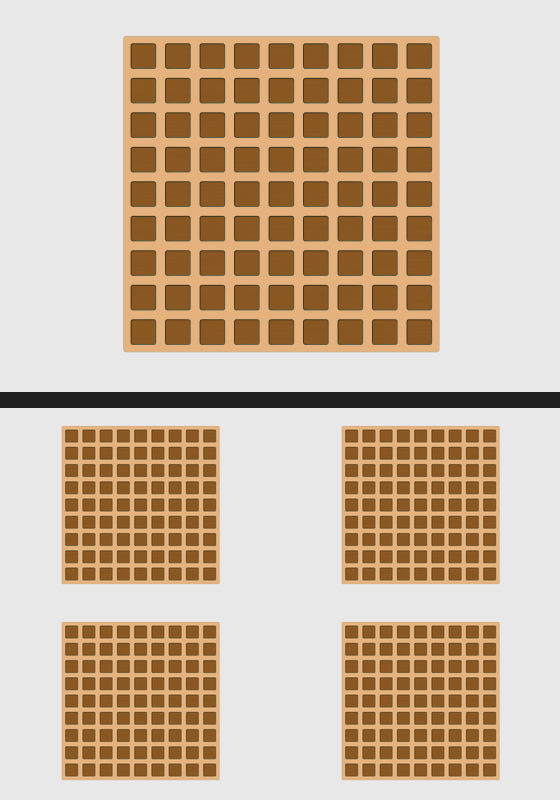
Top: one tile. Bottom: repeated 2 by 2.
This pattern is drawn by a Shadertoy shader. Its source:

```glsl
const float CELLS = 9.0;             // repeats across and down
const float PITCH = 0.0880;          // all lengths in canvas heights
const float CELL_HALF = 0.0314;
const float CELL_RADIUS = 0.0050;
const float CELL_LINE = 0.0024;
const float BOARD_HALF = 0.4035;
const float BOARD_RADIUS = 0.0075;
const float BOARD_LINE = 0.0016;
const vec2 BOARD_OFFSET = vec2(0.0035, 0.0048);
const vec2 GRAIN_SCALE = vec2(14.0, 190.0);
const float GRAIN_STRENGTH = 0.035;
const float LINE_VARIATION = 0.12;

const vec3 BACKGROUND = vec3(0.908, 0.908, 0.908);
const vec3 BOARD = vec3(0.898, 0.700, 0.490);
const vec3 BOARD_EDGE = vec3(0.730, 0.680, 0.610);
const vec3 CELL = vec3(0.540, 0.342, 0.132);
const vec3 LINE_DARK = vec3(0.190, 0.180, 0.110);
const vec3 LINE_COOL = vec3(0.300, 0.350, 0.270);

float hash(vec2 p) {
    return fract(sin(dot(p, vec2(127.1, 311.7))) * 43758.5453);
}

float valueNoise(vec2 p) {
    vec2 i = floor(p);
    vec2 f = fract(p);
    f = f * f * (3.0 - 2.0 * f);
    float low = mix(hash(i), hash(i + vec2(1.0, 0.0)), f.x);
    float high = mix(hash(i + vec2(0.0, 1.0)), hash(i + vec2(1.0, 1.0)), f.x);
    return mix(low, high, f.y);
}

float roundedSquare(vec2 p, float halfSize, float radius) {
    vec2 q = abs(p) - halfSize + radius;
    return length(max(q, 0.0)) + min(max(q.x, q.y), 0.0) - radius;
}

// Share of a pixel covered by a shape at signed distance d
float coverage(float d) {
    return clamp(0.5 - d * iResolution.y, 0.0, 1.0);
}

void mainImage(out vec4 fragColor, in vec2 fragCoord) {
    vec2 p = (fragCoord - 0.5 * iResolution.xy) / iResolution.y - BOARD_OFFSET;

    // Board with a thin rim; the plain margin wraps on every side
    float board = roundedSquare(p, BOARD_HALF, BOARD_RADIUS);
    vec3 color = mix(BACKGROUND, BOARD_EDGE, coverage(board));
    color = mix(color, BOARD, coverage(board + BOARD_LINE));

    // Nearest cell of the grid
    float lastCell = 0.5 * (CELLS - 1.0);
    vec2 id = clamp(floor(p / PITCH + 0.5), -lastCell, lastCell);
    vec2 local = p - id * PITCH;
    float cell = roundedSquare(local, CELL_HALF, CELL_RADIUS);

    // Outline: darker at upper left, cooler at lower right
    float side = smoothstep(-0.6, 0.6, (local.x - local.y) / CELL_HALF);
    vec3 line = mix(LINE_DARK, LINE_COOL, side);
    line *= 1.0 + LINE_VARIATION * (hash(id + 17.0) - 0.5);

    // Fine horizontal grain
    float grain = valueNoise(p * GRAIN_SCALE + 50.0) - 0.5;
    vec3 fill = CELL * (1.0 + GRAIN_STRENGTH * grain);

    color = mix(color, line, coverage(cell - 0.5 * CELL_LINE));
    color = mix(color, fill, coverage(cell + 0.5 * CELL_LINE));
    fragColor = vec4(color, 1.0);
}
```
